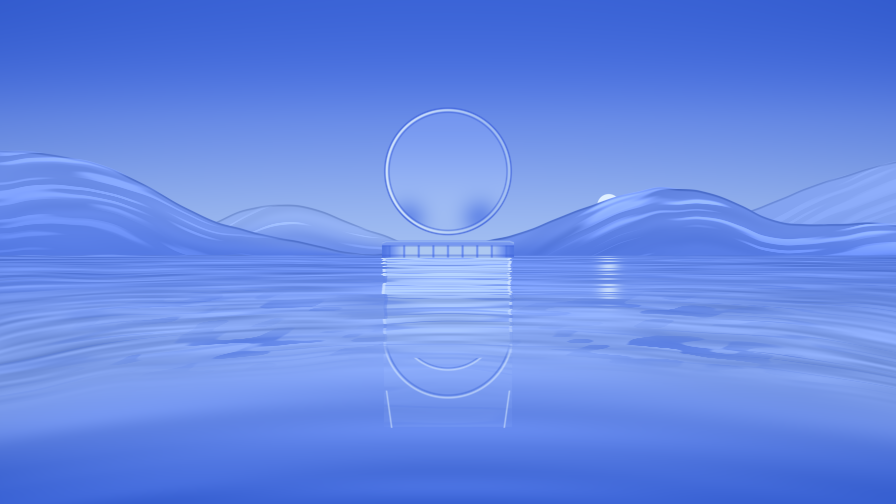
This background is drawn by a Shadertoy shader. Its source:

```glsl
// A calm blue lake with dunes, a glass disc on a ribbed podium and a low sun.
// Dunes are sums of bell curves; water is noise stretched along a
// logarithmic depth, with wobbling reflected outlines.
#define HORIZON 0.493
#define DISC_Y 0.660
#define DISC_RADIUS 0.126
#define PODIUM_HALF 0.131
#define PODIUM_TOP 0.523
#define SUN vec2(0.319, 0.592)
#define RIPPLE 0.17
#define DEEP vec3(0.23, 0.39, 0.84)
#define MIST vec3(0.65, 0.76, 0.95)
#define PALE vec3(0.84, 0.91, 0.99)
#define INK vec3(0.22, 0.36, 0.85)

// Blue ramp from deep to mist
vec3 tone(float t) {
    return mix(DEEP, MIST, t) + vec3(0, 0, 0.16 * t * (1.0 - t));
}

float hash(vec2 p) {
    p = fract(p * vec2(0.1031, 0.1137));
    p += dot(p, p.yx + 33.33);
    return fract((p.x + p.y) * p.x * 7.31);
}

float noise(vec2 p) {
    vec2 i = floor(p), f = fract(p);
    f = f * f * (3.0 - 2.0 * f);
    return mix(mix(hash(i), hash(i + vec2(1, 0)), f.x),
               mix(hash(i + vec2(0, 1)), hash(i + vec2(1, 1)), f.x), f.y);
}

// Bell curve with its own width on each side
float bell(float x, float left, float right) {
    float t = x / (x < 0.0 ? left : right);
    return exp(-t * t);
}

// Soft line of given half width
float line(float d, float w) {
    float px = 1.0 / iResolution.y;
    return 1.0 - smoothstep(w - px, w + px, abs(d));
}

float inside(float d) {
    return smoothstep(-0.75, 0.75, -d * iResolution.y);
}

vec3 sky(vec2 p) {
    float t = (p.y - HORIZON) / (1.0 - HORIZON);
    vec3 c = mix(MIST, tone(0.24), smoothstep(-0.1, 0.84, t));
    return mix(c, DEEP, smoothstep(0.5, 1.05, t)) - 0.04 * p.x * p.x;
}

// One dune with thin wind streaks that follow its ridge
void dune(inout vec3 c, vec2 p, float height, float crest, float foot, float streaks) {
    height += 0.004 * (noise(vec2(p.x * 24.0, 3.0)) - 0.5);
    float below = HORIZON + height - p.y;
    float t = clamp(below / max(height, 0.01), 0.0, 1.0);
    vec3 body = tone(mix(crest, foot, smoothstep(0.2, 1.0, t)));
    float warp = below + 0.012 * noise(p * vec2(9, 14));
    float grain = noise(vec2(p.x * 6.0, warp * 130.0 + p.x * 16.0));
    float fold = noise(vec2(p.x * 4.0 + 5.0, warp * 55.0 + p.x * 9.0));
    body += streaks * (1.3 * smoothstep(0.62, 0.85, grain) + 0.7 * fold - 0.6) * (1.0 - 0.6 * t);
    body -= 0.1 * line(below - 0.002, 0.002);
    c = mix(c, body, inside(-below));
}

void dunes(inout vec3 c, vec2 p) {
    float x = p.x, d = x - 0.604;
    dune(c, p, 0.091 + 0.44 * d - 0.37 * d * d, 0.69, 0.64, 0.03);
    dune(c, p, 0.103 * bell(x + 0.333, 0.194, 0.213), 0.81, 0.45, 0.09);
    dune(c, p, 0.215 / (1.0 + exp((x + 0.544) / 0.09)) + 0.018 * bell(x + 0.339, 0.12, 0.12), 0.52, 0.26, 0.1);
    dune(c, p, 0.135 * bell(x - 0.442, 0.29, 0.25) + 0.055 * smoothstep(0.611, 0.861, x), 0.48, 0.29, 0.17);
}

void glassDisc(inout vec3 c, vec2 p) {
    vec2 q = p - vec2(0, DISC_Y);
    float d = length(q) - DISC_RADIUS;
    vec3 glass = tone(mix(0.95, 0.53, smoothstep(-0.1, 0.13, q.y)));
    vec2 a = q + vec2(0.08, 0.095), b = q - vec2(0.064, -0.092);
    float shade = exp(-dot(a, a) / 0.0013) + exp(-dot(b, b) / 0.0013);
    glass = mix(glass, tone(0.24), 0.75 * min(shade, 1.0));
    c = mix(c, glass, inside(d));
    c = mix(c, mix(PALE, MIST, smoothstep(-0.1, 0.1, q.x)), 0.9 * line(d + 0.0045, 0.0022));
    c = mix(c, INK, 0.75 * line(d + 0.0005, 0.0012) + 0.55 * line(d + 0.009, 0.0012));
}

void podium(inout vec3 c, vec2 p) {
    float side = abs(p.x), top = PODIUM_TOP - 0.35 * max(side - 0.122, 0.0);
    float edge = max(side - PODIUM_HALF, max(p.y - top, HORIZON - 0.004 - p.y));
    float rib = abs(fract(p.x / 0.029) - 0.5);
    float light = mix(1.07, 0.45, smoothstep(0.36, 0.5, rib));
    light = mix(light, 0.21, smoothstep(0.08, PODIUM_HALF, side));
    vec3 body = tone(mix(light, 0.55, smoothstep(0.511, 0.515, p.y)));
    body = mix(body, MIST, 0.6 * line(p.y - top + 0.002, 0.0015));
    body = mix(body, INK, 0.5 * line(p.y - 0.512, 0.001) + 0.4 * line(p.y - HORIZON, 0.002));
    c = mix(c, body, inside(edge));
}

vec3 water(vec2 p) {
    float depth = HORIZON - p.y, x = p.x;
    float arch = max(depth - 0.1 * x * x * smoothstep(0.0, 0.25, depth), 0.0);
    float z = log(arch + 0.05);
    z += 0.06 * noise(vec2(x * 6.0, z * 5.0));
    vec3 c = tone(mix(mix(0.4, 0.71, smoothstep(0.0, 0.13, arch)), 0.36, smoothstep(0.17, 0.36, arch)));
    c = mix(c, DEEP, smoothstep(0.32, 0.52, depth));
    // Fine ripples near the shore, broad swells close by
    float fine = 0.6 * noise(vec2(x * 4.0, z * 19.0)) + 0.7 * noise(vec2(x * 7.0, z * 43.0)) - 0.65;
    float crest = smoothstep(0.72, 0.95, 1.0 - abs(2.0 * noise(vec2(x * 3.5 + 4.0, z * 23.0)) - 1.0));
    float calm = 1.0 - smoothstep(0.13, 0.25, arch);
    c += RIPPLE * fine * calm;
    c = mix(c, tone(0.24), 0.35 * crest * calm * noise(vec2(x * 6.0, z * 9.0)));
    c += 0.06 * (noise(vec2(x * 1.5, arch * 26.0)) - 0.5) * smoothstep(0.1, 0.2, arch);
    // Dark broken shards on both sides
    float shard = smoothstep(0.58, 0.66, noise(vec2(x * 17.0 + arch * 40.0, arch * 115.0)));
    float band = bell(arch - 0.165, 0.022, 0.025) + 0.7 * bell(arch - 0.1, 0.02, 0.02);
    c = mix(c, tone(0.17), 0.7 * shard * band * bell(abs(x) - 0.42, 0.22, 0.2));
    // Light column with rippled edges
    float fade = 1.0 - smoothstep(0.03, 0.24, depth);
    float side = abs(x + 0.012 * fine * fade);
    vec3 lit = mix(MIST + 0.05, tone(0.48), 0.7 * crest) + 0.22 * fine;
    c = mix(c, lit, inside(side - 0.127) * (0.1 + 0.65 * fade) * inside(depth - 0.34));
    c = mix(c, mix(tone(0.3), PALE, step(0.0, fine)), 0.65 * line(side - 0.125, 0.003) * fade);
    // Mirrored outlines of disc and podium
    float outer = length(vec2(x, p.y - 0.34)) - 0.129;
    float inner = length(vec2(x, p.y - 0.366)) - 0.1;
    float legs = abs(x) - 0.122 + 0.14 * (0.225 - p.y);
    float low = smoothstep(0.17, 0.21, depth), cut = inside(p.y - 0.29);
    float span = inside(abs(p.y - 0.188) - 0.037);
    c = mix(c, PALE, 0.6 * max(line(outer, 0.0018) * low, max(line(inner, 0.0015) * cut, line(legs, 0.0015) * span)));
    c = mix(c, DEEP, 0.5 * max(line(outer + 0.005, 0.0015) * low, line(inner + 0.004, 0.001) * cut));
    // Sun glints
    float glint = bell(x - SUN.x, 0.02, 0.02) * smoothstep(-0.05, 0.2, fine);
    c = mix(c, PALE, 0.8 * glint * (1.0 - smoothstep(0.07, 0.12, depth)));
    return c - 0.04 * x * x;
}

void mainImage(out vec4 fragColor, in vec2 fragCoord) {
    vec2 p = (fragCoord - vec2(0.5 * iResolution.x, 0)) / iResolution.y;
    vec3 c = sky(p);
    c = mix(c, vec3(0.88, 0.94, 1), inside(length(p - SUN) - 0.023));
    dunes(c, p);
    glassDisc(c, p);
    c = mix(c, water(p), inside(p.y - HORIZON));
    podium(c, p);
    fragColor = vec4(c, 1);
}
```
